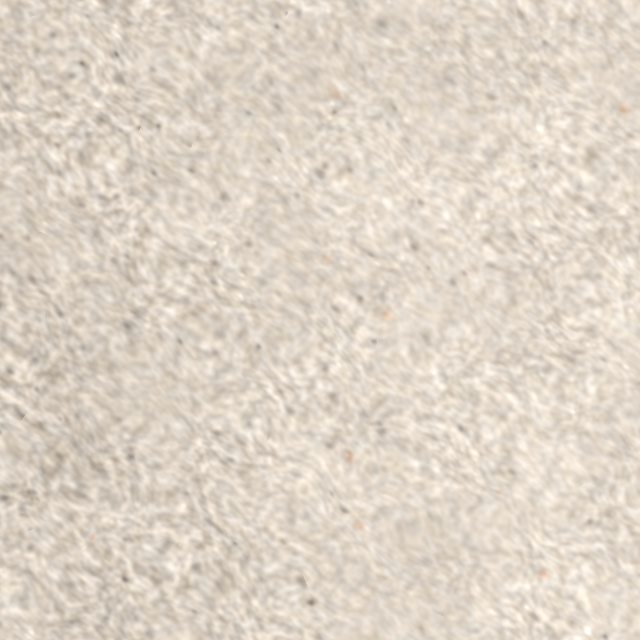
This texture is drawn by a Shadertoy shader. Its source:

```glsl
#define GRAIN_SCALE 47.0
#define GRAIN_STRETCH 1.4
#define GRAIN_ANGLE -0.66
#define GRAIN_CONTRAST 0.135
#define MOTTLE_CONTRAST 0.05
#define TINT_AMOUNT 0.026
#define PIT_DEPTH 0.19
#define GLINT_HEIGHT 0.10
#define SAND_COLOR vec3(0.875, 0.834, 0.780)
#define RUST_SHIFT vec3(0.0, -0.10, -0.16)

vec3 hash3(vec2 p) {
    vec3 q = fract(vec3(p.xyx) * vec3(0.1031, 0.1030, 0.0973));
    q += dot(q, q.yxz + 33.33);
    return fract((q.xxy + q.yzz) * q.zyx);
}

float cornerSlope(vec2 cell, vec2 offset) {
    float angle = 6.2832 * hash3(cell).x;
    return dot(vec2(cos(angle), sin(angle)), offset);
}

// Smooth gradient noise, centred on zero
float noise(vec2 p) {
    vec2 i = floor(p), f = fract(p);
    vec2 u = f * f * f * (f * (f * 6.0 - 15.0) + 10.0);
    vec2 e = vec2(1.0, 0.0);
    float low = mix(cornerSlope(i, f), cornerSlope(i + e, f - e), u.x);
    float high = mix(cornerSlope(i + e.yx, f - e.yx), cornerSlope(i + 1.0, f - 1.0), u.x);
    return mix(low, high, u.y);
}

// Soft scattered specks; density is the share of cells that hold one
float specks(vec2 p, float density, float seed) {
    vec2 cell = floor(p);
    float cover = 0.0;
    for (int y = -1; y <= 1; y++) {
        for (int x = -1; x <= 1; x++) {
            vec2 id = cell + vec2(x, y);
            vec3 place = hash3(id + seed);
            vec3 trait = hash3(id + seed + 57.0);
            float radius = mix(0.22, 0.46, trait.y);
            float dist = length(p - id - place.xy) / radius;
            float present = step(trait.x, density);
            cover = max(cover, present * mix(0.3, 1.0, trait.z) * exp(-dist * dist * 1.6));
        }
    }
    return cover;
}

void mainImage(out vec4 fragColor, in vec2 fragCoord) {
    vec2 uv = fragCoord / iResolution.y;

    // Grain space: bent a little, then turned and stretched
    vec2 bend = vec2(noise(uv * 11.0 + 3.0), noise(uv * 11.0 + 41.0));
    vec2 w = uv + 0.014 * bend;
    float c = cos(GRAIN_ANGLE), s = sin(GRAIN_ANGLE);
    vec2 g = vec2(c * w.x + s * w.y, c * w.y - s * w.x);
    g *= GRAIN_SCALE * vec2(1.0, GRAIN_STRETCH);

    // Broad patches: rougher and darker toward the left
    float patches = noise(uv * 4.0 + 17.0) + 0.6 * noise(uv * 9.0 + 71.0);
    float leftness = 1.0 - smoothstep(0.0, 0.8, uv.x);
    float roughness = clamp(0.92 + 0.6 * patches + 0.3 * leftness, 0.6, 1.4);

    // Grains in three sizes, over wider mottling
    float grain = noise(g) + 0.6 * noise(g * 1.8 + 23.0) + 0.45 * noise(g * 0.5 + 61.0);
    float mottle = noise(uv * 5.0 + 90.0) + 0.8 * noise(uv * 13.0 + 120.0);
    float light = GRAIN_CONTRAST * roughness * grain + MOTTLE_CONTRAST * mottle;
    light += 0.022 - 0.05 * leftness;

    // Dark pits and pale glints
    float pitDensity = roughness * (0.06 + 0.11 * leftness);
    float pits = specks(g * 0.8, pitDensity, 11.0);
    float glints = specks(g * 0.9, 0.09 * roughness, 203.0);
    light += GLINT_HEIGHT * glints - PIT_DEPTH * pits;

    // Faint warm and cool tints with a few rusty grains
    float tint = noise(g * 0.7 + 130.0) + 0.5 * noise(g * 1.4 + 170.0);
    float rust = specks(g * 0.8, 0.006, 307.0);
    vec3 color = SAND_COLOR + light;
    color += TINT_AMOUNT * tint * vec3(0.6, 0.0, -1.0);
    color += RUST_SHIFT * rust + vec3(-0.01, -0.005, 0.01) * pits;

    fragColor = vec4(clamp(color, 0.0, 1.0), 1.0);
}
```
